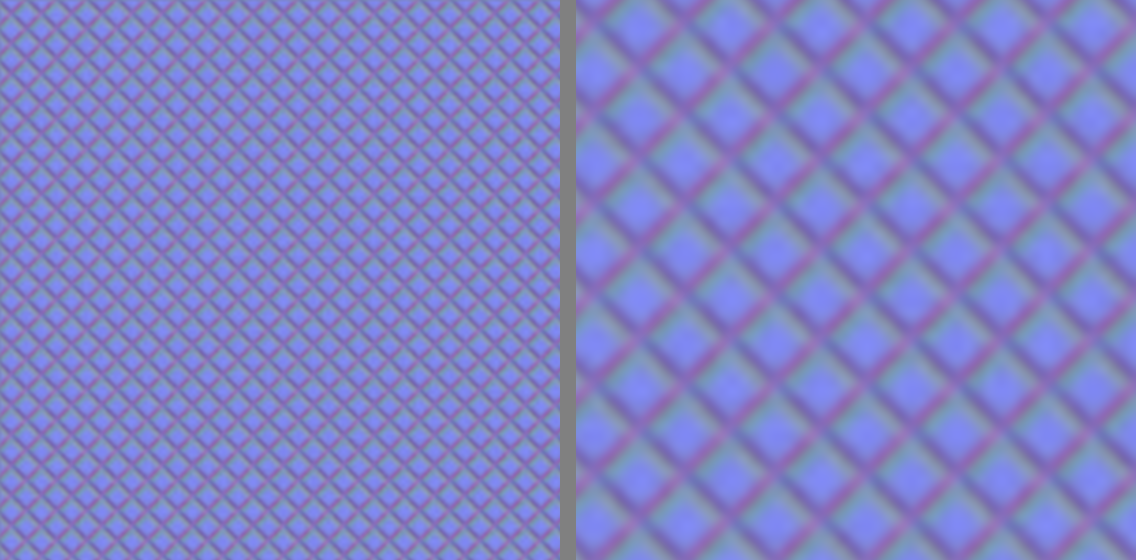
Left, the full canvas; right, a detail of the centre.
Give the GLSL for this texture map, as a WebGL 2 fragment shader.

```glsl
#version 300 es
precision highp float;
// Normal map of a diagonal lattice of soft pillow diamonds with shaded grooves.

#define REPEATS vec2(18.52, 18.60)
#define CENTRE vec2(0.3984, 0.6259)
#define GROOVE_WIDTH 0.165
#define LOWER_WIDTH 0.09
#define UPPER_WIDTH 0.115
#define GROOVE_DEPTH 0.31
#define CELL_VARIATION 0.004
#define GRAIN 0.025
#define EDGE_WIDTH 0.006

uniform vec2 u_resolution;
out vec4 outColor;

const vec3 PILLOW = vec3(0.500, 0.535, 0.965);
const vec3 EDGE_GREY = vec3(0.47, 0.51, 0.65);

float hash(vec2 p) {
    vec3 h = fract(vec3(p.xyx) * 0.1031);
    h += dot(h, h.yzx + 33.33);
    return fract((h.x + h.y) * h.z);
}

float valueNoise(vec2 p) {
    vec2 cell = floor(p);
    vec2 f = fract(p);
    f = f * f * (3.0 - 2.0 * f);
    float low = mix(hash(cell), hash(cell + vec2(1.0, 0.0)), f.x);
    float high = mix(hash(cell + vec2(0.0, 1.0)), hash(cell + 1.0), f.x);
    return mix(low, high, f.y);
}

// Periodic soft ridge along both lattice axes, offset from the groove line.
vec2 ridge(vec2 p, float offset, float width) {
    vec2 t = fract(p - offset) - 0.5;
    return exp(-t * t / (2.0 * width * width));
}

// Smooth union of the ridges of both axes.
float unite(vec2 r) {
    return r.x + r.y - r.x * r.y;
}

void main() {
    vec2 uv = gl_FragCoord.xy / u_resolution;
    vec2 p = (uv - CENTRE) * REPEATS;

    // Lattice axes: x runs up-right, y runs up-left; cells centre on integers.
    vec2 lattice = vec2(p.x + p.y, p.y - p.x);
    vec2 cell = floor(lattice + 0.5);

    // Groove and the slopes on its two sides.
    vec2 groove = ridge(lattice, -0.055, GROOVE_WIDTH);
    vec2 lower = ridge(lattice, 0.035, LOWER_WIDTH);
    vec2 upper = ridge(lattice, -0.16, UPPER_WIDTH);

    // Red follows the sideways slope, green the vertical one, blue the depth.
    vec3 color = PILLOW;
    color.r += 0.060 * lower.y - 0.040 * lower.x + 0.035 * (upper.x - upper.y);
    color.g += 0.065 * unite(upper) - 0.130 * unite(lower);
    color.b -= GROOVE_DEPTH * (unite(groove) - 0.3 * groove.x * groove.y);

    // Slight differences between diamonds and a soft grain.
    color += CELL_VARIATION * (hash(cell + 100.0) - 0.5);
    float grain = valueNoise(uv * 150.0) - 0.5;
    color += GRAIN * grain * vec3(0.7, 1.0, 1.0);

    // Faded grey rim along the left and top borders.
    float rim = min(uv.x, 1.0 - uv.y);
    color = mix(color, EDGE_GREY, 0.4 * (1.0 - smoothstep(0.0, EDGE_WIDTH, rim)));

    outColor = vec4(clamp(color, 0.0, 1.0), 1.0);
}
```
